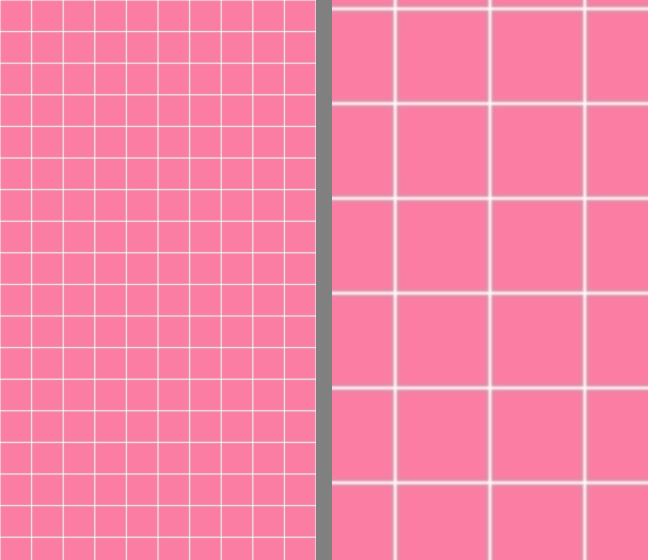
Left: the whole. Right: its middle third, enlarged.
This pattern is drawn by a Shadertoy shader. Its source:

```glsl
// Pink square grid with thin soft white lines, ten cells across, anchored at the top left.

const float COLUMNS = 10.0;                  // cells across the canvas width
const vec3  PINK = vec3(0.99, 0.49, 0.64);   // cell colour
const float LINE_LUMA = 0.985;               // brightness of the lines

// Line profiles, in cells: brightness is narrow, colour loss spreads wider
const float BRIGHT_SIGMA = 0.0145;
const float BRIGHT_PEAK  = 0.88;
const float FADE_SIGMA   = 0.028;
const float FADE_PEAK    = 0.68;

const float PIXEL_SIGMA = 0.289;             // deviation of a one-pixel box filter
const vec3  LUMA_WEIGHTS = vec3(0.299, 0.587, 0.114);

// Coverage of both line families, widened by the pixel footprint
float gridLines(vec2 dist, float sigma, float peak, float pixel) {
    float soft = length(vec2(sigma, PIXEL_SIGMA * pixel));
    vec2 z = dist / soft;
    vec2 cover = peak * sigma / soft * exp(-0.5 * z * z);
    return 1.0 - (1.0 - cover.x) * (1.0 - cover.y);
}

void mainImage(out vec4 fragColor, in vec2 fragCoord) {
    // Cell coordinates, with square cells counted down from the top
    float pixel = COLUMNS / iResolution.x;
    vec2 cell = vec2(fragCoord.x, iResolution.y - fragCoord.y) * pixel;
    vec2 dist = abs(fract(cell + 0.5) - 0.5);

    float bright = gridLines(dist, BRIGHT_SIGMA, BRIGHT_PEAK, pixel);
    float fade   = gridLines(dist, FADE_SIGMA, FADE_PEAK, pixel);

    // Brightness and colour are blended separately for a greyish fringe
    float pinkLuma = dot(PINK, LUMA_WEIGHTS);
    vec3 chroma = (PINK - pinkLuma) * (1.0 - fade);
    vec3 color = mix(pinkLuma, LINE_LUMA, bright) + chroma;

    fragColor = vec4(clamp(color, 0.0, 1.0), 1.0);
}
```
